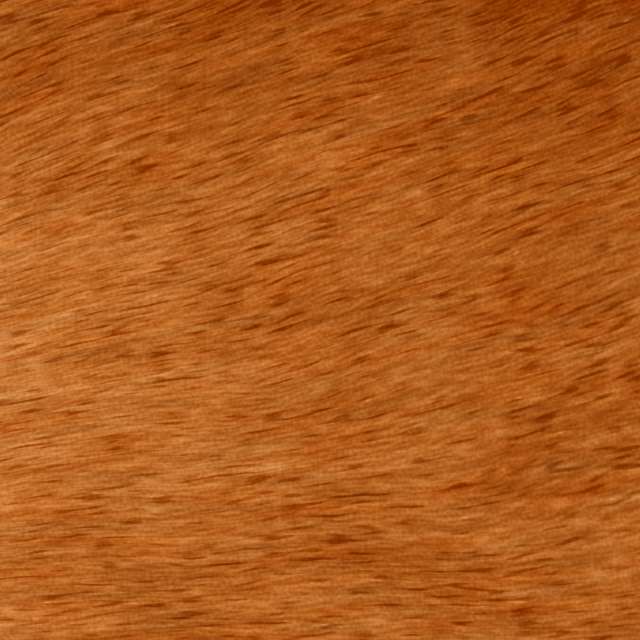
A WebGL 1 fragment shader for this texture:

```glsl
precision highp float;

uniform vec2 u_resolution;

// Colours
const vec3 DARK_WOOD  = vec3(0.54, 0.22, 0.01);
const vec3 MID_WOOD   = vec3(0.68, 0.35, 0.10);
const vec3 LIGHT_WOOD = vec3(0.82, 0.51, 0.25);
const vec3 RED_SHIFT  = vec3(0.03, -0.02, -0.035);

// Grain direction
const float SLOPE_BOTTOM = 0.03;
const float SLOPE_TOP    = 0.35;
const float BEND         = 0.022;
const float WOBBLE       = 0.0016;

// Feature frequencies: along and across the grain
const vec2 BAND_FREQ  = vec2(2.0, 13.0);
const vec2 FIBRE_FREQ = vec2(9.0, 75.0);
const vec2 FINE_FREQ  = vec2(30.0, 190.0);
const vec2 PORE_FREQ  = vec2(19.0, 145.0);
const vec2 FLECK_FREQ = vec2(38.0, 120.0);
const float SPECKLE_FREQ = 170.0;

// Strengths, in tone units from -1 (dark) to 1 (light)
const float BASE_TONE   = 0.17;
const float CLOUD_GAIN  = 0.32;
const float BAND_GAIN   = 0.42;
const float FIBRE_GAIN  = 0.70;
const float FINE_GAIN   = 0.80;
const float SPECKLE_GAIN = 0.48;
const float PORE_GAIN   = 0.95;
const float FLECK_GAIN  = 0.65;
const float LEFT_GLOW   = 0.62;
const float TOP_SHADE   = 0.58;
const float RIGHT_SHADE = 0.30;

// Unit gradient from a lattice cell
vec2 cellGradient(vec2 cell) {
    vec3 h = fract(cell.xyx * vec3(0.1031, 0.1030, 0.0973));
    h += dot(h, h.yzx + 33.33);
    float angle = 6.28318 * fract((h.x + h.y) * h.z);
    return vec2(cos(angle), sin(angle));
}

float gradientNoise(vec2 p) {
    vec2 cell = floor(p);
    vec2 f = p - cell;
    vec2 w = f * f * f * (f * (f * 6.0 - 15.0) + 10.0);
    vec2 e = vec2(1.0, 0.0);
    float a = dot(cellGradient(cell), f);
    float b = dot(cellGradient(cell + e.xy), f - e.xy);
    float c = dot(cellGradient(cell + e.yx), f - e.yx);
    float d = dot(cellGradient(cell + e.xx), f - e.xx);
    return mix(mix(a, b, w.x), mix(c, d, w.x), w.y);
}

// Coordinates along (x) and across (y) the curved grain
vec2 grainCoords(vec2 p) {
    float slope = mix(SLOPE_BOTTOM, SLOPE_TOP, smoothstep(-0.05, 0.75, p.y));
    float across = p.y - slope * (p.x - 0.5);
    across += BEND * gradientNoise(p * vec2(3.0, 4.0) + 7.3);
    across += WOBBLE * gradientNoise(p * 24.0 + 31.7);
    return vec2(p.x + 0.25 * p.y, across);
}

// Broad sheen: bright left edge, dark top and right side
float sheen(vec2 p) {
    float height = (p.y - 0.43) / 0.36;
    float glow = exp(-4.0 * p.x - height * height);
    float top = smoothstep(0.62, 1.08, p.y);
    float right = smoothstep(0.4, 1.0, p.x) * smoothstep(0.05, 0.6, p.y);
    float cloud = gradientNoise(p * 4.5 + 3.1) + 0.5 * gradientNoise(p * 11.0 + 17.9);
    return LEFT_GLOW * glow - TOP_SHADE * top - RIGHT_SHADE * right + CLOUD_GAIN * cloud;
}

// Short dark pores, crowded in some places and sparse in others
float pores(vec2 grain) {
    float crowding = gradientNoise(grain * vec2(4.0, 16.0) + 51.3);
    float n = gradientNoise(grain * PORE_FREQ + 5.7) + 0.3 * crowding;
    return smoothstep(0.12, 0.52, n);
}

vec3 woodColour(float tone) {
    vec3 end = tone < 0.0 ? DARK_WOOD : LIGHT_WOOD;
    return mix(MID_WOOD, end, min(abs(tone), 1.35));
}

void main() {
    vec2 p = gl_FragCoord.xy / u_resolution;
    vec2 grain = grainCoords(p);

    // Layers from broad to fine
    float tone = BASE_TONE + sheen(p);
    tone += BAND_GAIN * gradientNoise(grain * BAND_FREQ + 11.9);
    tone += FIBRE_GAIN * gradientNoise(grain * FIBRE_FREQ + 23.1);
    tone += FINE_GAIN * gradientNoise(grain * FINE_FREQ + 41.7);
    tone += SPECKLE_GAIN * gradientNoise(p * SPECKLE_FREQ + 2.3);
    tone -= PORE_GAIN * pores(grain);
    tone += FLECK_GAIN * smoothstep(0.42, 0.66, gradientNoise(grain * FLECK_FREQ + 67.1));

    // Reddish streaks
    float red = gradientNoise(grain * vec2(6.0, 42.0) + 83.9);
    vec3 colour = woodColour(tone) + RED_SHIFT * red;
    gl_FragColor = vec4(clamp(colour, 0.0, 1.0), 1.0);
}
```
